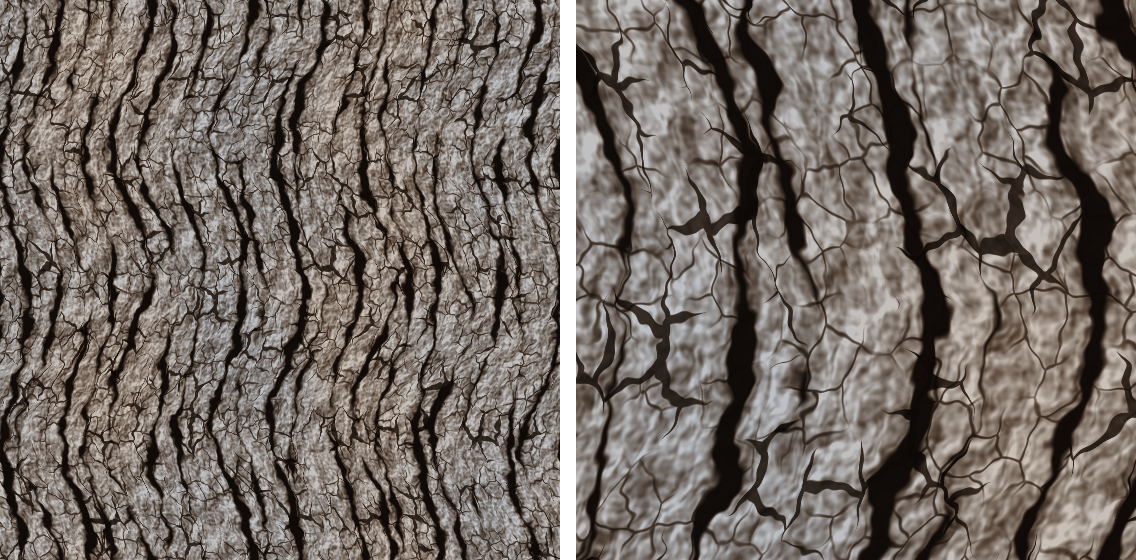
Left, the full canvas; right, a detail of the centre.
Reproduce this texture procedurally as a WebGL 1 fragment shader.

```glsl
precision highp float;
uniform vec2 u_resolution;

const float TAU = 6.28318;
const float FISSURES = 19.0;

vec2 hash2(vec2 p) {
  p = vec2(dot(p, vec2(127.1, 311.7)), dot(p, vec2(269.5, 183.3)));
  return fract(sin(p) * 43758.5);
}

// Gradient noise that wraps after a whole number of cells
float corner(vec2 cell, vec2 offset, vec2 period) {
  float angle = TAU * hash2(mod(cell, period)).x;
  return dot(vec2(cos(angle), sin(angle)), offset);
}

float noise(vec2 p, vec2 period) {
  vec2 i = floor(p), f = p - i, e = vec2(1.0, 0.0);
  vec2 u = f * f * f * (f * (f * 6.0 - 15.0) + 10.0);
  float low = mix(corner(i, f, period), corner(i + e.xy, f - e.xy, period), u.x);
  float high = mix(corner(i + e.yx, f - e.yx, period), corner(i + e.xx, f - e.xx, period), u.x);
  return mix(low, high, u.y) * 1.4;
}

float tiled(vec2 p, vec2 freq) {
  return noise(p * freq, freq);
}

float fbm(vec2 p, vec2 freq) {
  float sum = 0.0, amp = 0.5;
  for (int i = 0; i < 4; i++) {
    sum += amp * tiled(p, freq);
    freq *= 2.0;
    amp *= 0.55;
  }
  return sum;
}

// Bark plates: x = distance to the plate edge, y = random tone of the plate
vec2 plates(vec2 p, vec2 freq) {
  p *= freq;
  vec2 cell = floor(p), nearest = vec2(0.0), nearestCell = vec2(0.0);
  float best = 9.0, edge = 9.0;
  for (int j = -1; j <= 1; j++)
    for (int i = -1; i <= 1; i++) {
      vec2 c = cell + vec2(i, j);
      vec2 r = c + 0.05 + 0.9 * hash2(mod(c, freq)) - p;
      if (dot(r, r) < best) {
        best = dot(r, r);
        nearest = r;
        nearestCell = c;
      }
    }
  for (int j = -1; j <= 1; j++)
    for (int i = -1; i <= 1; i++) {
      vec2 c = cell + vec2(i, j);
      vec2 r = c + 0.05 + 0.9 * hash2(mod(c, freq)) - p;
      vec2 gap = r - nearest;
      if (dot(gap, gap) > 0.0001) edge = min(edge, dot(0.5 * (r + nearest), normalize(gap)));
    }
  return vec2(edge, hash2(mod(nearestCell, freq) + 0.5).y);
}

// Signed distance to the long wandering fissures, which taper and break off
float fissure(vec2 p) {
  float x = p.x * FISSURES, d = 9.0;
  for (int k = -1; k <= 1; k++) {
    float line = floor(x) + float(k);
    float id = mod(line, FISSURES);
    float wander = 0.42 * noise(vec2(p.y * 5.0, id + 0.5), vec2(5.0, FISSURES))
                 + 0.16 * noise(vec2(p.y * 22.0, id + 0.4), vec2(22.0, FISSURES));
    float center = line + 0.5 + 0.5 * (hash2(vec2(id, 7.0)).x - 0.5) + wander;
    float width = 0.062 + 0.13 * noise(vec2(p.y * 7.0, id + 0.3), vec2(7.0, FISSURES))
                + 0.07 * noise(vec2(p.y * 34.0, id + 0.6), vec2(34.0, FISSURES));
    d = min(d, abs(x - center) - width);
  }
  return d / FISSURES;
}

void main() {
  vec2 uv = gl_FragCoord.xy / u_resolution;
  float px = 1.0 / u_resolution.x;

  // Leaning grain with ragged edges
  vec2 p = uv;
  p.x -= 0.028 * cos(2.0 * TAU * (uv.y - 0.47)) + 0.012 * tiled(uv, vec2(3.0, 4.0));
  vec2 ragged = p + 0.006 * vec2(tiled(p, vec2(38.0, 30.0)), tiled(p + 0.37, vec2(34.0, 30.0)))
              + 0.003 * vec2(tiled(p, vec2(110.0, 90.0)), tiled(p + 0.61, vec2(110.0, 90.0)));

  // Weathered surface lit from the upper left
  vec2 grain = vec2(30.0, 22.0);
  float relief = fbm(ragged, grain);
  float light = relief - fbm(ragged + vec2(-0.0025, 0.0025), grain);
  vec2 small = plates(ragged, vec2(44.0, 35.0));
  vec2 large = plates(ragged + 0.23, vec2(32.0, 20.0));
  float tone = 0.87 + 0.16 * relief + 1.6 * light + 0.1 * (small.y - 0.5) + 0.05 * (large.y - 0.5);
  tone += 0.17 * tiled(p, vec2(190.0, 160.0)) + 0.12 * tiled(p, vec2(256.0, 230.0));

  // Hairline cracks that fade in and out, and a few longer splits
  float fine = 1.0 - smoothstep(0.005, 0.045 + 22.0 * px, small.x);
  tone *= 1.0 - 0.62 * fine * smoothstep(-0.25, 0.3, tiled(p, vec2(23.0, 19.0)));
  float splitWidth = 0.13 * tiled(p + 0.5, vec2(19.0, 13.0)) - 0.008;
  float split = 1.0 - smoothstep(-8.0 * px, 0.01 + 12.0 * px, large.x - splitWidth);
  tone *= 1.0 - 0.75 * split;

  // Deep fissures with shaded walls
  float depth = fissure(ragged);
  tone -= 0.17 * (1.0 - smoothstep(0.0, 0.008, depth));
  tone *= mix(0.03, 1.0, smoothstep(-0.0015 - 0.5 * px, 0.001 + px, depth));
  tone = clamp(tone, 0.0, 1.15);

  vec3 hollow = vec3(0.05, 0.033, 0.025);
  vec3 brown = vec3(0.33, 0.27, 0.225);
  vec3 ash = vec3(0.66, 0.64, 0.63);
  vec3 color = tone < 0.5 ? mix(hollow, brown, tone * 2.0) : mix(brown, ash, tone * 2.0 - 1.0);

  // Patches of warm and cool bark
  float cool = 0.5 + 0.35 * cos(2.0 * TAU * (uv.x - 0.42)) + 0.5 * tiled(uv, vec2(6.0, 5.0));
  color *= mix(vec3(1.04, 1.0, 0.95), vec3(0.97, 1.0, 1.03), clamp(cool, 0.0, 1.0));
  gl_FragColor = vec4(color, 1.0);
}
```
